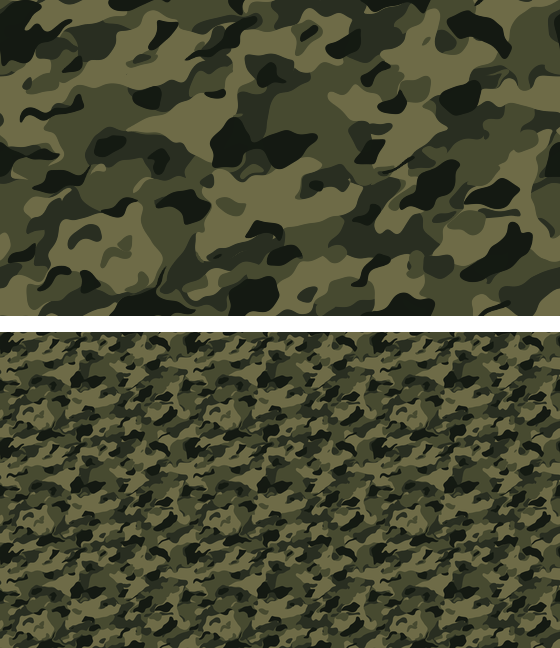
Top: one tile. Bottom: repeated 3 by 3.
Reproduce this pattern procedurally as a Shadertoy shader.

```glsl
// Seamless woodland camouflage: four flat tones of slanted, lobed blobs.

const vec3 KHAKI = vec3(0.43, 0.42, 0.28);
const vec3 OLIVE = vec3(0.28, 0.29, 0.19);
const vec3 DARK  = vec3(0.16, 0.18, 0.13);
const vec3 BLACK = vec3(0.08, 0.10, 0.07);

const float TAU = 6.283185;
const float ASPECT = 16.0 / 9.0;   // tile width in tile heights
const int   WAVES = 32;            // plane waves summed per field
const float TILT = 0.45;           // direction of the long axis, radians
const vec2  BAND = vec2(0.4, 1.65); // spread of frequencies within a field
const float WARP_FREQ = 8.0;       // edge wobble, cycles per height
const float WARP_SIZE = 0.010;     // edge wobble, tile heights

// Per layer: frequency across the blobs, elongation, threshold, seed.
// Thresholds are in standard deviations and set the covered share.
const vec4 DARK_LAYER   = vec4(4.6, 1.7, 0.13, 3.0);
const vec4 KHAKI_LAYER  = vec4(4.8, 1.7, 0.14, 11.0);
const vec4 OLIVE_ACCENT = vec4(6.2, 1.7, 1.34, 23.0);
const vec4 DARK_ACCENT  = vec4(6.2, 1.6, 1.64, 29.0);
const vec4 BLACK_LAYER  = vec4(6.2, 1.8, 0.94, 37.0);

float hash(vec2 p) {
    return fract(sin(dot(p, vec2(127.1, 311.7))) * 43758.5453);
}

// Smooth random field of unit variance. Every wave has a whole number of
// cycles over the tile, so the field wraps in both directions.
float waveField(vec2 uv, float freq, float elongation, float seed) {
    vec2 along = vec2(cos(TILT), sin(TILT));
    vec2 across = vec2(-along.y, along.x);
    float sum = 0.0;
    for (int i = 0; i < WAVES; i++) {
        float n = float(i);
        float angle = 0.5 * TAU * (n + hash(vec2(n, seed))) / float(WAVES);
        float scale = mix(BAND.x, BAND.y, fract(n * 0.618 + hash(vec2(seed, 7.0))));
        vec2 wave = freq * scale * (along * cos(angle) / elongation + across * sin(angle));
        vec2 cycles = round(wave * vec2(ASPECT, 1.0));
        float phase = hash(vec2(n + 50.0, seed));
        sum += cos(TAU * (dot(cycles, uv) + phase));
    }
    return sum * sqrt(2.0 / float(WAVES));
}

// Antialiased coverage of one layer.
float blobs(vec2 uv, vec4 layer) {
    float d = waveField(uv, layer.x, layer.y, layer.w) - layer.z;
    float edge = 0.6 * length(vec2(dFdx(d), dFdy(d))) + 1e-5;
    return smoothstep(-edge, edge, d);
}

void mainImage(out vec4 fragColor, in vec2 fragCoord) {
    vec2 uv = fragCoord / iResolution.xy;

    // Wrapping distortion gives the blobs hooks and lobes.
    vec2 wobble = vec2(waveField(uv, WARP_FREQ, 1.0, 51.0),
                       waveField(uv, WARP_FREQ, 1.0, 67.0));
    uv += WARP_SIZE * wobble / vec2(ASPECT, 1.0);

    // Paint from the ground up.
    vec3 color = OLIVE;
    color = mix(color, DARK, blobs(uv, DARK_LAYER));
    color = mix(color, KHAKI, blobs(uv, KHAKI_LAYER));
    color = mix(color, OLIVE, blobs(uv, OLIVE_ACCENT));
    color = mix(color, DARK, blobs(uv, DARK_ACCENT));
    color = mix(color, BLACK, blobs(uv, BLACK_LAYER));

    fragColor = vec4(color, 1.0);
}
```
